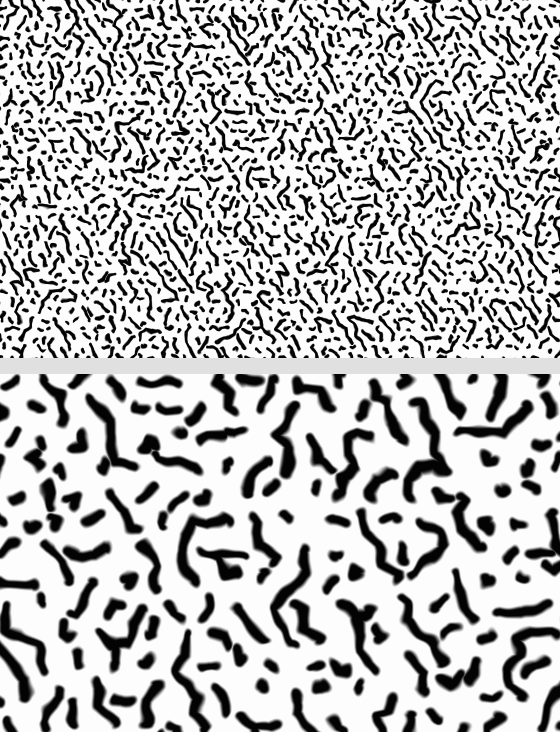
Top, the full canvas; bottom, a detail of the centre.
Give the GLSL for this pattern, as a Shadertoy shader.

```glsl
// Short wiggly black strokes scattered evenly over a white ground.

// Integer hash: three random values in 0..1 for a lattice node and a salt.
vec3 hash(ivec2 c, int salt) {
    uvec3 v = uvec3(c.x + 4096, c.y + 4096, salt) * 1664525u + 1013904223u;
    v.x += v.y * v.z; v.y += v.z * v.x; v.z += v.x * v.y;
    v ^= v >> 16u;
    v.x += v.y * v.z; v.y += v.z * v.x; v.z += v.x * v.y;
    return vec3(v >> 8u) / 16777216.0;
}

// Smooth vector noise that makes the strokes wobble.
vec2 wobble(vec2 p) {
    ivec2 c = ivec2(floor(p));
    vec2 f = fract(p);
    f = f * f * (3.0 - 2.0 * f);
    vec2 low = mix(hash(c, 7).xy, hash(c + ivec2(1, 0), 7).xy, f.x);
    vec2 high = mix(hash(c + ivec2(0, 1), 7).xy, hash(c + ivec2(1, 1), 7).xy, f.x);
    return mix(low, high, f.y) - 0.5;
}

// Jittered node of a triangular lattice with unit spacing.
vec2 node(ivec2 c) {
    vec2 g = vec2(c);
    return vec2(g.x + 0.5 * g.y, 0.866 * g.y) + 0.46 * (hash(c, 1).xy - 0.5);
}

// Lattice step towards one of three neighbours.
ivec2 pickStep(float h) {
    return h < 0.46 ? ivec2(-1, 1) : h < 0.79 ? ivec2(0, 1) : ivec2(1, 0);
}

ivec2 stepOut(ivec2 c) { return pickStep(hash(c, 2).x); }
ivec2 stepIn(ivec2 c) { return pickStep(hash(c, 2).y); }

vec2 turn(vec2 v, float angle) {
    float s = sin(angle), c = cos(angle);
    return vec2(c * v.x - s * v.y, s * v.x + c * v.y);
}

float segment(vec2 p, vec2 a, vec2 b) {
    vec2 pa = p - a, ba = b - a;
    return length(pa - ba * clamp(dot(pa, ba) / max(dot(ba, ba), 1e-5), 0.0, 1.0));
}

// Distance to the stroke part that belongs to one node.
float strokePart(vec2 p, ivec2 c) {
    vec2 a = node(c);
    vec3 h = hash(c, 3), size = hash(c, 4);
    ivec2 o = stepOut(c), i = stepIn(c);

    // Two nodes join only when both choose the same step, so chains never fork.
    bool joinsNext = stepIn(c + o) == o;
    bool joinsPrev = stepOut(c - i) == i;

    vec2 next = node(c + o);
    vec2 heading = turn(vec2(1, 0), 6.2832 * h.x);
    if (joinsNext) heading = normalize(next - a);
    else if (joinsPrev) heading = normalize(a - node(c - i));
    float reach = joinsNext || joinsPrev ? 0.26 : 0.37;

    float d = 9.0;
    if (joinsNext) {
        vec2 bend = 0.5 * (a + next) + turn(heading, 1.5708) * (h.y - 0.5) * 0.55;
        d = min(segment(p, a, bend), segment(p, bend, next));
    } else {
        d = segment(p, a, a + turn(heading, 2.2 * (h.y - 0.5)) * reach * (0.1 + 0.9 * size.x));
    }
    if (!joinsPrev) {
        d = min(d, segment(p, a, a - turn(heading, 2.2 * (h.z - 0.5)) * reach * (0.1 + 0.9 * size.y)));
    }
    return d;
}

void mainImage(out vec4 fragColor, in vec2 fragCoord) {
    float rows = 32.8;
    vec2 p = fragCoord / iResolution.y * rows;
    p += 0.22 * wobble(p * 2.3);

    // Nearest stroke among the surrounding nodes.
    float row = round(p.y / 0.866);
    ivec2 home = ivec2(round(p.x - 0.5 * row), row);
    float d = 9.0;
    for (int y = -2; y <= 1; y++)
        for (int x = -2; x <= 2; x++)
            d = min(d, strokePart(p, home + ivec2(x, y)));

    // Soft edge, never thinner than a pixel.
    float edge = max(0.07, 0.8 * rows / iResolution.y);
    float paper = smoothstep(-edge, edge, d - 0.152);
    fragColor = vec4(mix(vec3(0.012), vec3(0.994), paper), 1.0);
}
```
